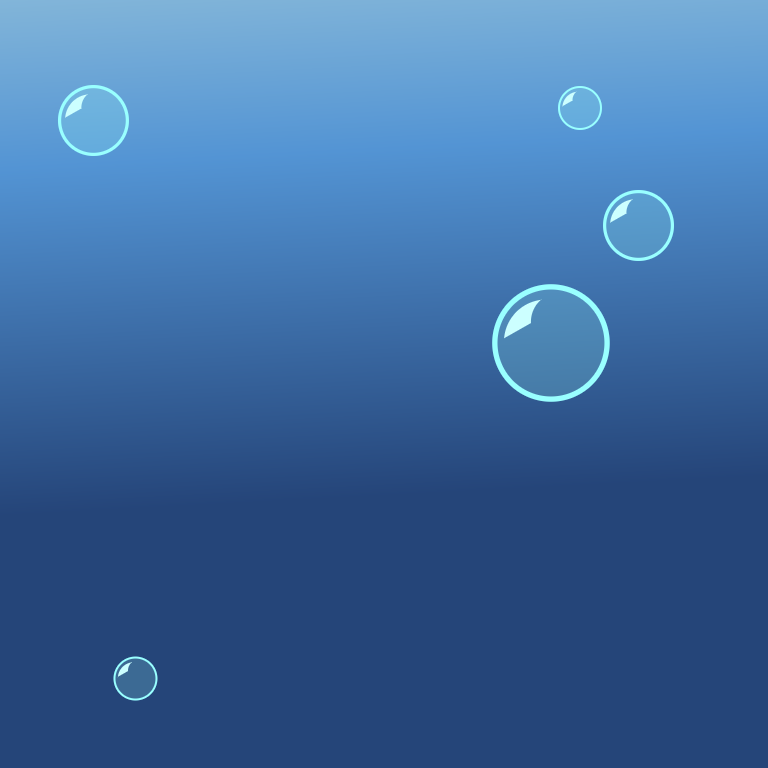
A WebGL 1 fragment shader for this background:

```glsl
precision highp float;

uniform vec2 u_resolution;

const vec3 SURFACE = vec3(0.51, 0.71, 0.85);
const vec3 SHALLOW = vec3(0.325, 0.58, 0.83);
const vec3 DEEP = vec3(0.145, 0.27, 0.475);
const vec3 RIM = vec3(0.6, 1.0, 1.0);
const vec3 GLINT = vec3(0.8, 1.0, 1.0);

// Coverage of the inside of a signed distance, softened over one pixel
float coverage(float dist, float pixel) {
  return clamp(0.5 - dist / pixel, 0.0, 1.0);
}

float circle(vec2 p, vec2 center, float radius) {
  return length(p - center) - radius;
}

// Slightly tilted three-stop water gradient
vec3 water(vec2 uv) {
  const float TILT = 0.052;
  const float SHALLOW_DEPTH = 0.221;
  const float DEEP_DEPTH = 0.672;
  float depth = 1.0 - uv.y + TILT * uv.x;
  vec3 upper = mix(SURFACE, SHALLOW, clamp(depth / SHALLOW_DEPTH, 0.0, 1.0));
  float sink = (depth - SHALLOW_DEPTH) / (DEEP_DEPTH - SHALLOW_DEPTH);
  return mix(upper, DEEP, clamp(sink, 0.0, 1.0));
}

// Curved reflection, in units of the bubble radius
float glintDistance(vec2 p) {
  float outer = circle(p, vec2(-0.08, 0.02), 0.72);
  float bite = -circle(p, vec2(0.158, 0.36), 0.499);
  float base = 0.463 - dot(p, vec2(-0.493, 0.870));
  return max(outer, max(bite, base));
}

// Tinted disc with a bright rim and a glint
vec3 addBubble(vec3 color, vec2 uv, vec2 center, float radius, float pixel) {
  const float RIM_WIDTH = 0.09;
  const float TINT = 0.2;
  vec2 p = (uv - center) / radius;
  float localPixel = pixel / radius;
  float edge = circle(p, vec2(0.0), 1.0);
  float disc = coverage(edge, localPixel);
  float ring = coverage(abs(edge + 0.5 * RIM_WIDTH) - 0.5 * RIM_WIDTH, localPixel);
  color = mix(color, RIM, TINT * disc);
  color = mix(color, RIM, ring);
  return mix(color, GLINT, coverage(glintDistance(p), localPixel));
}

void main() {
  float scale = min(u_resolution.x, u_resolution.y);
  vec2 uv = gl_FragCoord.xy / scale;
  float pixel = 1.0 / scale;

  const float SMALL = 0.0286;
  const float MEDIUM = 0.0462;
  const float LARGE = 0.0765;

  vec3 color = water(uv);
  color = addBubble(color, uv, vec2(0.1217, 0.8431), MEDIUM, pixel);
  color = addBubble(color, uv, vec2(0.7552, 0.8594), SMALL, pixel);
  color = addBubble(color, uv, vec2(0.8314, 0.7064), MEDIUM, pixel);
  color = addBubble(color, uv, vec2(0.7174, 0.5534), LARGE, pixel);
  color = addBubble(color, uv, vec2(0.1764, 0.1165), SMALL, pixel);

  gl_FragColor = vec4(color, 1.0);
}
```
